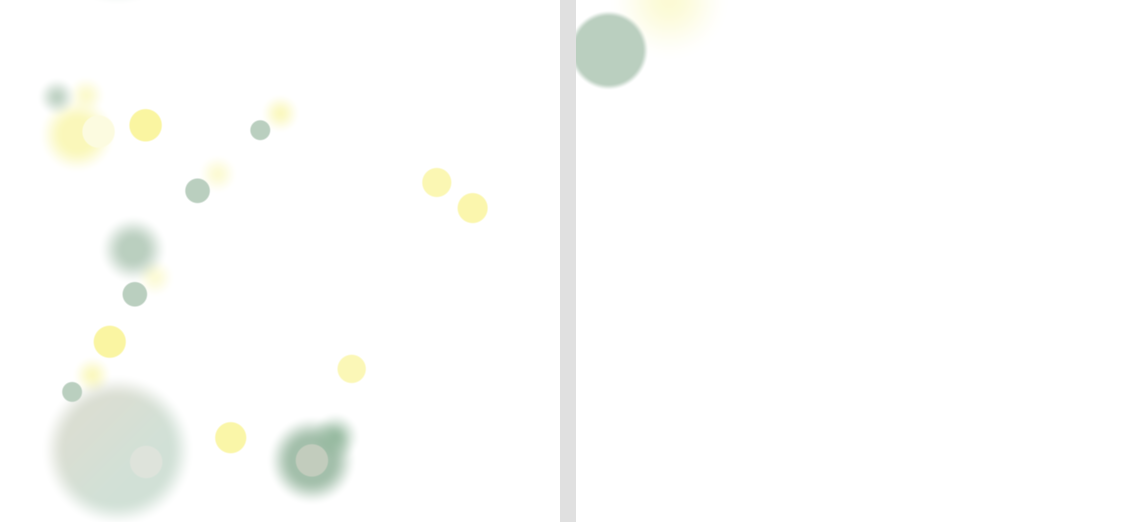
Left, the full canvas; right, a detail of the centre.
Give the GLSL for this background, as a WebGL 1 fragment shader.

```glsl
precision highp float;
// Pale bokeh: blurred green and yellow bubbles with crisp dots on white, tiling both ways.
uniform vec2 u_resolution;

const vec3 PAPER      = vec3(1.0);
const vec3 MIST       = vec3(0.82, 0.88, 0.84);
const vec3 WARM_MIST  = vec3(0.855, 0.87, 0.825);
const vec3 PEARL      = vec3(0.87, 0.89, 0.86);
const vec3 SAGE       = vec3(0.73, 0.81, 0.75);
const vec3 DEEP_SAGE  = vec3(0.64, 0.75, 0.67);
const vec3 FERN       = vec3(0.56, 0.71, 0.60);
const vec3 STONE      = vec3(0.76, 0.80, 0.74);
const vec3 LEMON      = vec3(0.98, 0.96, 0.63);
const vec3 PALE_LEMON = vec3(0.98, 0.97, 0.73);
const vec3 CREAM      = vec3(0.99, 0.985, 0.88);

// Bubble centres are fractions of the canvas; radii and blurs are fractions of its height.
const vec2 MIST_CENTER  = vec2(0.21, 0.137);
const vec2 DEEP_CENTER  = vec2(0.557, 0.118);
const vec2 SAGE_CENTER  = vec2(0.238, 0.522);
const vec2 LEMON_CENTER = vec2(0.138, 0.742);
const float MIST_RADIUS  = 0.123;
const float DEEP_RADIUS  = 0.063;
const float SAGE_RADIUS  = 0.043;
const float LEMON_RADIUS = 0.051;
const float INNER_RADIUS = 0.031;
const float HAZE_RADIUS  = 0.020;
const float BLUR  = 0.025;
const float CRISP = 0.0022;

const float LEMON_DOTS = 6.0;
const float LEMON_DOT_RADIUS = 0.029;
const vec2 LEMON_PHASE = vec2(0.2, 0.0);
const vec2 LEMON_STEP  = vec2(0.73, 1.08);
const float SAGE_DOTS = 4.0;
const float SAGE_DOT_RADIUS = 0.022;
const vec2 SAGE_PHASE = vec2(0.456, 0.25);
const vec2 SAGE_STEP  = vec2(-0.14, 0.70);
const vec2 HAZE_OFFSET = vec2(0.036, 0.032);

// Shortest offset from a centre, in canvas heights, wrapping at the edges.
vec2 wrappedOffset(vec2 uv, vec2 center) {
    vec2 offset = fract(uv - center + 0.5) - 0.5;
    return offset * vec2(u_resolution.x / u_resolution.y, 1.0);
}

// Coverage of a disc whose edge fades over radius +- softness.
float disc(vec2 uv, vec2 center, float radius, float softness) {
    float edge = max(softness, 0.75 / u_resolution.y);
    float dist = length(wrappedOffset(uv, center));
    return 1.0 - smoothstep(radius - edge, radius + edge, dist);
}

// Scattered position of dot i: strided across, swinging up and down.
vec2 scatter(float i, vec2 phase, vec2 stride) {
    vec2 t = phase + i * stride;
    return vec2(0.1 + 0.8 * fract(t.x), 0.46 + 0.3 * cos(t.y));
}

vec3 addBubbles(vec3 color, vec2 uv) {
    // Large mist bubble, warmer toward its upper left
    vec2 fromMist = wrappedOffset(uv, MIST_CENTER) / MIST_RADIUS;
    float warmth = smoothstep(-0.5, 0.7, dot(fromMist, vec2(-0.6, 0.6)));
    vec3 mist = mix(MIST, WARM_MIST, warmth);
    color = mix(color, mist, disc(uv, MIST_CENTER, MIST_RADIUS, BLUR));
    color = mix(color, PEARL, disc(uv, MIST_CENTER + vec2(0.051, -0.022), INNER_RADIUS, CRISP));

    // Deep green bubble with a darker shoulder and a pale core
    color = mix(color, DEEP_SAGE, disc(uv, DEEP_CENTER, DEEP_RADIUS, BLUR));
    color = mix(color, FERN, 0.85 * disc(uv, DEEP_CENTER + vec2(0.042, 0.045), BLUR, BLUR));
    color = mix(color, STONE, disc(uv, DEEP_CENTER, INNER_RADIUS, CRISP));

    color = mix(color, SAGE, disc(uv, SAGE_CENTER, SAGE_RADIUS, BLUR));

    // Yellow bubble with a cream spot and two small hazes above
    color = mix(color, PALE_LEMON, disc(uv, LEMON_CENTER, LEMON_RADIUS, BLUR));
    color = mix(color, CREAM, disc(uv, LEMON_CENTER + vec2(0.038, 0.006), INNER_RADIUS, CRISP));
    color = mix(color, PALE_LEMON, 0.7 * disc(uv, LEMON_CENTER + vec2(0.016, 0.075), HAZE_RADIUS, HAZE_RADIUS));
    return mix(color, SAGE, 0.9 * disc(uv, LEMON_CENTER + vec2(-0.036, 0.072), HAZE_RADIUS, HAZE_RADIUS));
}

vec3 addDots(vec3 color, vec2 uv) {
    // Crisp green dots, each with a yellow haze at its upper right
    for (float i = 0.0; i < SAGE_DOTS; i++) {
        vec2 center = scatter(i, SAGE_PHASE, SAGE_STEP);
        float haze = disc(uv, center + HAZE_OFFSET, HAZE_RADIUS, HAZE_RADIUS);
        float strength = 0.7 + 0.2 * cos(2.0 * i);
        color *= mix(vec3(1.0), PALE_LEMON, strength * haze);
        float radius = SAGE_DOT_RADIUS - 0.003 * cos(2.1 * i);
        color = mix(color, SAGE, disc(uv, center, radius, CRISP));
    }
    // Crisp yellow dots of slightly varied size and opacity
    for (float i = 0.0; i < LEMON_DOTS; i++) {
        vec2 center = scatter(i, LEMON_PHASE, LEMON_STEP);
        float variation = cos(1.7 * i);
        float radius = LEMON_DOT_RADIUS + 0.002 * variation;
        color = mix(color, LEMON, (0.88 + 0.12 * variation) * disc(uv, center, radius, CRISP));
    }
    return color;
}

void main() {
    vec2 uv = gl_FragCoord.xy / u_resolution;
    gl_FragColor = vec4(addDots(addBubbles(PAPER, uv), uv), 1.0);
}
```
